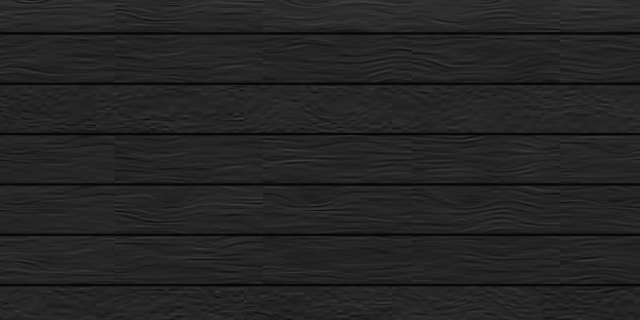
This texture is drawn by a WebGL 1 fragment shader. Its source:

```glsl
precision highp float;

uniform vec2 u_resolution;

// Layout, in canvas heights
const float BOARD_PITCH = 0.1573;
const float FIRST_GROOVE = 0.109;
const float GROOVE_HALF = 0.0034;
const float SECTION_WIDTH = 0.4635;
const float SEAM_START = 0.823;
const float ROUGH_SHIFT = -0.06;
const float BOARD_KINDS = 4.0;

// Grain
const float GRAIN_LINES = 125.0;
const float GRAIN_WARP = 4.5;
const float RELIEF_STEP = 0.004;
const float RELIEF_GAIN = 0.125;
const vec2 KNOT_SIZE = vec2(0.065, 0.021);
const float KNOT_BULGE = 5.0;

// Colours
const vec3 WOOD = vec3(0.146);
const vec3 GROOVE = vec3(0.022);
const float TOP_LIGHT = 0.025;
const float EDGE_LIGHT = 0.022;

float hash(vec2 p) {
    vec3 q = fract(p.xyx * 0.1031);
    q += dot(q, q.yzx + 33.33);
    return fract((q.x + q.y) * q.z);
}

float noise(vec2 p) {
    vec2 i = floor(p);
    vec2 f = fract(p);
    f = f * f * (3.0 - 2.0 * f);
    float low = mix(hash(i), hash(i + vec2(1.0, 0.0)), f.x);
    float high = mix(hash(i + vec2(0.0, 1.0)), hash(i + vec2(1.0)), f.x);
    return mix(low, high, f.y);
}

// Gaussian mound around a knot
float knotMound(vec2 p, vec2 knot) {
    vec2 d = (p - knot) / KNOT_SIZE;
    return exp(-dot(d, d));
}

// Surface height of the wood at a point inside one section
float relief(vec2 p, vec2 knot, float knotty, float rough, float seed) {
    float warp = noise(vec2(p.x * 7.0 + seed, p.y * 16.0));
    float line = p.y * GRAIN_LINES + GRAIN_WARP * warp
               + knotty * KNOT_BULGE * knotMound(p, knot);
    float rings = noise(vec2(p.x * 11.0 + seed, line + 50.0));
    float fibre = noise(vec2(p.x * 38.0 + seed, p.y * 150.0 + 90.0));
    float chips = noise(vec2(p.x * 50.0 + seed, line * 0.9 + 130.0));
    float smoothWood = 0.72 * rings + 0.28 * fibre;
    return mix(smoothWood, 0.35 * rings + 0.75 * chips, rough);
}

void main() {
    vec2 p = gl_FragCoord.xy / u_resolution.y;
    float pixel = 1.0 / u_resolution.y;

    // Board, its kind and its section
    float v = (p.y - FIRST_GROOVE) / BOARD_PITCH;
    float row = floor(v);
    float across = fract(v);
    float kind = mod(row, BOARD_KINDS);
    float rough = step(2.5, kind);
    float u = (p.x - SEAM_START - rough * ROUGH_SHIFT) / SECTION_WIDTH;
    float section = floor(u);
    vec2 id = vec2(section + 7.0, row + 3.0);
    vec2 local = vec2(fract(u) * SECTION_WIDTH, across * BOARD_PITCH);
    float seed = floor(hash(id) * 90.0);

    // Knots: every section of kind 1, only the outer ones of kind 2
    float isOne = 1.0 - step(0.5, abs(kind - 1.0));
    float isTwo = 1.0 - step(0.5, abs(kind - 2.0));
    float knotty = isOne + isTwo * step(1.5, abs(section));
    float jitter = hash(id + 31.0) - 0.5;
    float knotX = 0.42 + jitter * mix(0.18, 0.4, isTwo);
    vec2 knot = vec2(knotX * SECTION_WIDTH, 0.69 * BOARD_PITCH);

    // Light from above across the relief
    vec2 above = local + vec2(0.0, RELIEF_STEP);
    float slope = relief(local, knot, knotty, rough, seed)
                - relief(above, knot, knotty, rough, seed);
    float depth = 0.65 + 0.7 * noise(local * vec2(9.0, 30.0) + seed);
    float shade = slope * RELIEF_GAIN * depth;

    // Wear and tone between boards and sections
    shade += 0.022 * (noise(local * vec2(8.0, 22.0) + seed + 20.0) - 0.5);
    shade += 0.012 * (hash(id + 57.0) - 0.5);
    shade -= 0.025 * knotty * pow(knotMound(local, knot), 3.0);
    shade += TOP_LIGHT * smoothstep(0.84, 1.0, p.y);

    // Grooves with a soft shadow and a lit lower lip
    float gap = min(across, 1.0 - across) * BOARD_PITCH;
    float lip = (1.0 - across) * BOARD_PITCH;
    shade += EDGE_LIGHT * exp(-pow((lip - 0.009) / 0.004, 2.0));
    vec3 color = (WOOD + shade) * (1.0 - 0.35 * exp(-gap / 0.006));
    float width = GROOVE_HALF + 0.001 * (noise(vec2(p.x * 40.0, floor(v + 0.5) + 9.0)) - 0.5);
    float groove = 1.0 - smoothstep(width - pixel * 0.7, width + pixel * 0.7, gap);
    color = mix(color, GROOVE, groove);

    gl_FragColor = vec4(clamp(color, 0.0, 1.0), 1.0);
}
```
